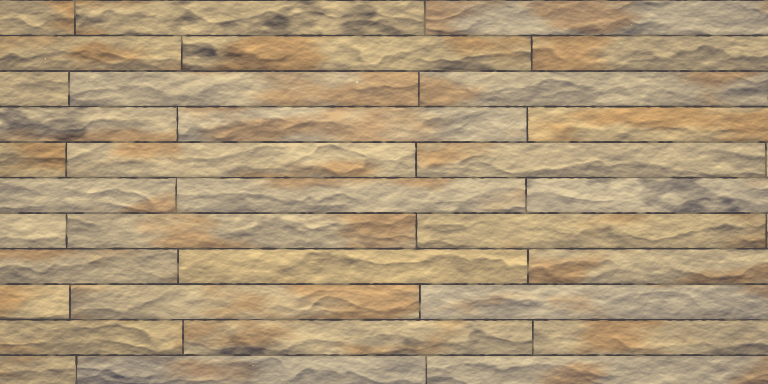
Reproduce this texture procedurally as a Shadertoy shader.

```glsl
// Wall of long split-face sandstone bricks in running bond with thin dark joints.

#define ROW_HEIGHT 0.0925
#define BRICK_LENGTH 0.911
#define EVEN_START 0.172
#define ODD_START 0.459
#define JOINT_HALF 0.0021
#define BASE_TONE 0.95
#define GRAIN 1.5
#define LEDGE_SHADE 0.52
#define VIGNETTE 0.6
#define SHADOW_COLOR vec3(0.33, 0.30, 0.30)
#define STONE_COLOR vec3(0.83, 0.74, 0.57)

float hash(vec2 p) {
    vec3 q = fract(p.xyx * 0.1031);
    q += dot(q, q.yzx + 33.33);
    return fract((q.x + q.y) * q.z);
}

float noise(vec2 p) {
    vec2 i = floor(p), f = fract(p);
    f = f * f * (3.0 - 2.0 * f);
    return mix(mix(hash(i), hash(i + vec2(1, 0)), f.x),
               mix(hash(i + vec2(0, 1)), hash(i + vec2(1, 1)), f.x), f.y);
}

float fbm(vec2 p) {
    float sum = 0.0, amp = 0.533;
    for (int i = 0; i < 4; i++) {
        sum += amp * noise(p);
        p = mat2(1.6, 1.0, -1.0, 1.6) * p + 7.3;
        amp *= 0.5;
    }
    return sum;
}

// Rough surface height, stretched along the brick
float relief(vec2 p) {
    return fbm(p * vec2(24.0, 44.0));
}

// Broken ledges: x is the shade under each lip, y the light on the lip
vec2 ledges(float x, float v, float seed) {
    vec2 result = vec2(0);
    for (int i = 0; i < 3; i++) {
        float s = seed * 61.0 + float(i) * 17.0;
        float level = mix(0.28, 0.8, hash(vec2(s, 3.7)));
        float edge = level + 1.1 * (fbm(vec2(x * 7.0, v * 0.8 + s)) - 0.5);
        float d = v - edge;
        float strength = smoothstep(0.32, 0.75, noise(vec2(x * 6.0, s + 9.0)));
        float fall = exp(-max(d, 0.0) * 5.5);
        result.x = max(result.x, strength * smoothstep(-0.03, 0.07, d) * fall);
        result.y = max(result.y, strength * smoothstep(-0.22, -0.03, d) * (1.0 - smoothstep(-0.03, 0.03, d)));
    }
    return result;
}

// Sparse pale chips on a jittered grid
float chips(vec2 p) {
    vec2 g = p / 0.09, id = floor(g);
    vec2 center = 0.25 + 0.5 * vec2(hash(id + 5.0), hash(id + 11.0));
    float radius = 0.07 * smoothstep(0.95, 1.0, hash(id + 23.0));
    float d = length(fract(g) - center) + 0.06 * (noise(p * 160.0) - 0.5);
    return 1.0 - smoothstep(radius - 0.03, radius + 0.01, d + 0.01);
}

void mainImage(out vec4 fragColor, in vec2 fragCoord) {
    float pixel = 1.0 / iResolution.y;
    vec2 p = fragCoord * pixel;
    p.y = 1.0 - p.y;    // rows are counted downwards

    // Brick layout, joints bowing slightly towards top and bottom
    float v = p.y / ROW_HEIGHT, row = floor(v);
    float bow = 0.001 * (row - 4.8) * (row - 4.8);
    float start = mix(EVEN_START, ODD_START, mod(row, 2.0)) + bow;
    float u = (p.x - start) / BRICK_LENGTH;
    vec2 brick = vec2(floor(u), row) + 20.0;
    vec2 local = fract(vec2(u, v));
    float seed = hash(brick), tint = hash(brick + 31.0);

    // Distance to the nearest joint, with a ragged edge
    vec2 side = min(local, 1.0 - local) * vec2(BRICK_LENGTH, ROW_HEIGHT);
    float edge = min(side.x, side.y) + 0.0018 * (noise(p * 90.0) - 0.5);

    // Stone relief lit from above
    vec2 q = p + seed * 40.0;
    float slope = relief(q + vec2(0.001, 0.004)) - relief(q);
    vec2 ledge = ledges(p.x, local.y, seed);
    float blotch = fbm(q * vec2(6.0, 16.0)) - 0.5;
    float tone = BASE_TONE + GRAIN * slope + 0.35 * blotch;
    tone += 0.14 * (seed - 0.5) + 0.1 * ledge.y - LEDGE_SHADE * ledge.x;
    tone -= 0.14 * smoothstep(0.75, 1.0, local.y);

    // Occasional sooty smudges
    float soot = smoothstep(0.56, 0.72, fbm(q * vec2(9.0, 20.0) + 50.0));
    tone -= 0.4 * soot * step(0.8, hash(brick + 47.0));

    // Darkening towards the canvas borders
    vec2 c = fragCoord / iResolution.xy - 0.5;
    tone -= VIGNETTE * dot(c, c);
    vec3 color = mix(SHADOW_COLOR, STONE_COLOR, clamp(tone, 0.0, 1.2));

    // Warm or cool bricks and rusty patches
    color *= 1.0 + (tint - 0.5) * vec3(0.05, 0.0, -0.13);
    float rust = smoothstep(0.5, 0.7, fbm(q * vec2(4.0, 11.0) + 90.0));
    color *= mix(vec3(1), vec3(0.96, 0.87, 0.8), rust);
    color = mix(color, vec3(0.92, 0.87, 0.74), 0.8 * chips(p));

    // Joints, dark with a little dusty mortar
    float dust = smoothstep(0.5, 0.85, noise(p * 30.0 + 8.0));
    vec3 mortar = mix(SHADOW_COLOR * 0.85, STONE_COLOR * 0.72, 0.7 * dust);
    float joint = 1.0 - smoothstep(JOINT_HALF - 0.5 * pixel, JOINT_HALF + 0.5 * pixel, edge);
    color *= 1.0 - 0.12 * exp(-edge / 0.004);
    fragColor = vec4(mix(color, mortar, joint), 1.0);
}
```
